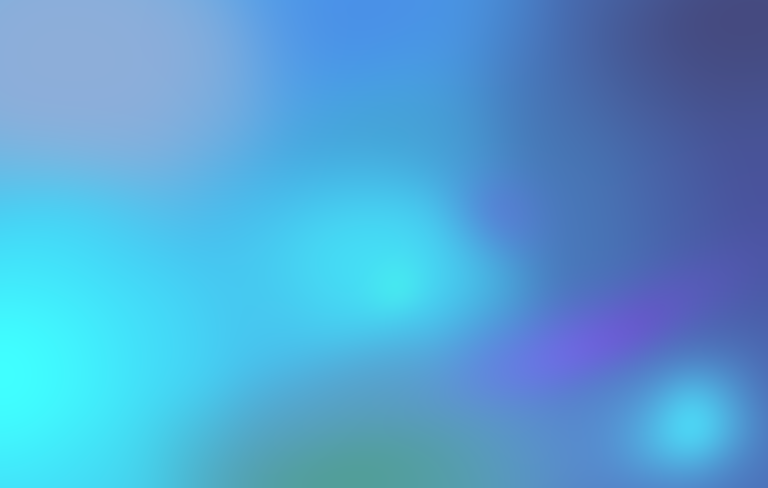
Give the GLSL for this background, as a WebGL 2 fragment shader.

```glsl
#version 300 es
precision highp float;

uniform vec2 u_resolution;
out vec4 fragColor;

// Layered sines bend the plane so that the glows lose their perfect ovals.
vec2 drift(vec2 p) {
    vec2 offset = vec2(0.0);
    float amplitude = 0.012;
    float frequency = 8.0;
    for (int i = 0; i < 3; i++) {
        offset += amplitude * sin(frequency * p.yx + vec2(1.3, 4.1) * float(i + 1));
        p = mat2(0.8, 0.6, -0.6, 0.8) * p;
        amplitude *= 0.5;
        frequency *= 1.9;
    }
    return offset;
}

// Squared distance from an oval's centre, in units of its spread.
float oval(vec2 p, vec2 centre, vec2 spread) {
    vec2 d = (p - centre) / spread;
    return dot(d, d);
}

float glow(vec2 p, vec2 centre, vec2 spread) {
    return exp(-oval(p, centre, spread));
}

// A glow with a broad level top and a steeper rim.
float plateau(vec2 p, vec2 centre, vec2 spread) {
    float d = oval(p, centre, spread);
    return exp(-d * d);
}

void main() {
    vec2 p = gl_FragCoord.xy / u_resolution.y;
    p.x *= 1.5706 * u_resolution.y / u_resolution.x;
    p += drift(p);

    // Sky blue on the left, deep blue on the right
    vec3 colour = mix(vec3(0.28, 0.74, 0.93), vec3(0.28, 0.43, 0.71),
                      smoothstep(0.84, 1.18, p.x));

    // Azure top and the teal band under it
    colour = mix(colour, vec3(0.29, 0.57, 0.91), glow(p, vec2(0.74, 0.98), vec2(0.42, 0.29)));
    colour = mix(colour, vec3(0.27, 0.62, 0.83), 0.85 * glow(p, vec2(0.82, 0.70), vec2(0.28, 0.12)));

    // Steel haze, indigo edge and slate corner
    colour = mix(colour, vec3(0.28, 0.48, 0.72), 0.7 * glow(p, vec2(1.18, 0.66), vec2(0.20, 0.28)));
    colour = mix(colour, vec3(0.29, 0.32, 0.62), 0.9 * glow(p, vec2(1.56, 0.56), vec2(0.22, 0.36)));
    colour = mix(colour, vec3(0.27, 0.29, 0.50), glow(p, vec2(1.53, 0.95), vec2(0.34, 0.25)));

    // Pale lavender cloud
    colour = mix(colour, vec3(0.56, 0.68, 0.85), 0.97 * plateau(p, vec2(0.16, 0.87), vec2(0.39, 0.30)));

    // Periwinkle floor
    colour = mix(colour, vec3(0.36, 0.54, 0.83), 0.9 * glow(p, vec2(1.05, 0.08), vec2(0.40, 0.22)));

    // Cyan pool on the left
    colour = mix(colour, vec3(0.26, 0.86, 0.98), 0.9 * plateau(p, vec2(0.08, 0.20), vec2(0.39, 0.40)));
    colour = mix(colour, vec3(0.25, 1.00, 1.00), glow(p, vec2(0.0, 0.22), vec2(0.26, 0.22)));

    // Central cyan glow with its bright core
    colour = mix(colour, vec3(0.27, 0.87, 0.96), 0.95 * glow(p, vec2(0.75, 0.45), vec2(0.24, 0.17)));
    colour = mix(colour, vec3(0.28, 0.96, 0.93), 0.5 * glow(p, vec2(0.80, 0.41), vec2(0.055)));

    // Moss green rise under a blue-grey veil
    colour = mix(colour, vec3(0.36, 0.62, 0.80), 0.85 * plateau(p, vec2(0.78, 0.04), vec2(0.34, 0.23)));
    colour = mix(colour, vec3(0.32, 0.62, 0.59), 0.95 * glow(p, vec2(0.73, 0.0), vec2(0.31, 0.15)));

    // Slanted violet streak and its faint echo
    vec2 along = mat2(0.92, -0.39, 0.39, 0.92) * (p - vec2(1.22, 0.32));
    vec3 violet = mix(vec3(0.45, 0.44, 0.94), vec3(0.41, 0.32, 0.79),
                      smoothstep(-0.2, 0.15, along.x));
    colour = mix(colour, violet, 0.95 * glow(along, vec2(0.0), vec2(0.24, 0.08)));
    colour = mix(colour, vec3(0.38, 0.43, 0.84), 0.5 * glow(p, vec2(1.02, 0.56), vec2(0.10, 0.09)));

    // Small cyan lamp at the lower right
    colour = mix(colour, vec3(0.34, 0.61, 0.85), 0.6 * glow(p, vec2(1.38, 0.13), vec2(0.18, 0.14)));
    colour = mix(colour, vec3(0.30, 0.84, 0.96), 0.95 * glow(p, vec2(1.415, 0.13), vec2(0.10, 0.09)));

    fragColor = vec4(colour, 1.0);
}
```
